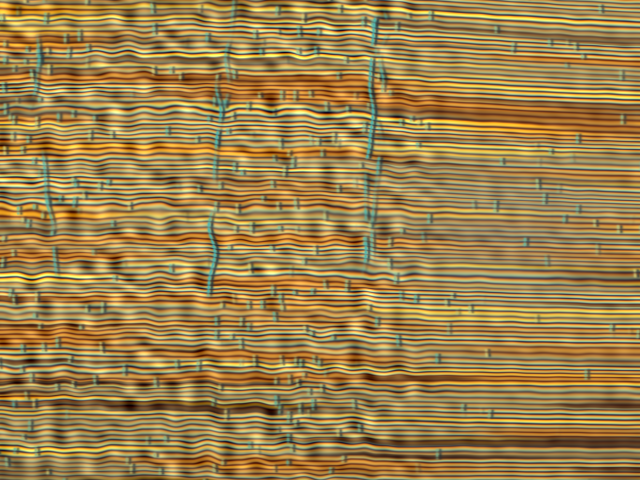
Write a Shadertoy shader that draws this texture.

```glsl
// Fine iridescent ridges running sideways, crossed by broken cyan fault lines.

float hash(vec2 p) {
    return fract(sin(dot(p, vec2(127.1, 311.7))) * 43758.5453);
}

float noise(vec2 p) {
    vec2 i = floor(p), f = fract(p);
    f = f * f * (3.0 - 2.0 * f);
    return mix(mix(hash(i), hash(i + vec2(1, 0)), f.x),
               mix(hash(i + vec2(0, 1)), hash(i + vec2(1, 1)), f.x), f.y);
}

float bell(float x) {
    return exp(-x * x);
}

// Bright stroke with a dark shadow on its right side
vec3 stroke(vec3 col, float d, float strength, vec3 tint) {
    col = mix(col, vec3(0.06, 0.17, 0.24), 0.75 * strength * bell((d - 0.0065) / 0.0038));
    return mix(col, tint, strength * bell(d / 0.0036));
}

// Jagged, leaning fault between two heights
vec3 fault(vec3 col, vec2 p, float x0, float lean, float low, float high, float power) {
    float jag = 0.022 * (noise(vec2(p.y * 17.0, x0 * 90.0)) - 0.5);
    float d = p.x - x0 - lean * (p.y - 0.5) - jag;
    float extent = smoothstep(low - 0.02, low + 0.02, p.y) * smoothstep(high + 0.02, high - 0.02, p.y);
    float broken = smoothstep(0.15, 0.6, noise(vec2(p.y * 38.0, x0 * 50.0)));
    return stroke(col, d, power * extent * broken, vec3(0.30, 0.70, 0.68));
}

void mainImage(out vec4 fragColor, in vec2 fragCoord) {
    vec2 p = fragCoord / iResolution.y;
    float rough = 1.0 - 0.75 * smoothstep(0.76, 0.98, p.x);

    // Ridge coordinate: sagging to the upper right, wavy on the left
    float q = p.y + 0.045 * p.y * smoothstep(0.5, 1.5, p.x);
    float v = 93.0 * q + 1.3 * noise(vec2(p.x * 0.7, q * 24.0));
    v += rough * 0.75 * (noise(vec2(p.x * 30.0, q * 26.0)) - 0.5);
    v += 0.35 * smoothstep(0.755, 0.785, p.x) + 0.3 * smoothstep(0.43, 0.46, p.x);

    // Ridge light: yellow crests, slate troughs, sage and rust flanks
    float phase = 6.2832 * v;
    float crest = sin(phase + 0.4 * cos(phase));
    float flank = cos(phase);
    float calm = bell((p.x - 1.07) / 0.24) * bell((p.y - 0.52) / 0.16);
    float amp = mix(0.5, 1.65, noise(vec2(p.x * 1.6, v * 0.8))) * (1.0 - 0.4 * calm);
    vec3 col = vec3(0.58, 0.50, 0.335);
    col = mix(col, vec3(0.52, 0.47, 0.38), 0.7 * calm);
    col += amp * crest * vec3(0.20, 0.18, 0.05);
    col += amp * flank * vec3(-0.09, 0.07, 0.13);

    // Long warm and dark streaks
    float warm = smoothstep(0.56, 0.85, noise(vec2(p.x * 1.7 + 3.0, v * 0.48)));
    warm *= 1.0 - 0.7 * calm;
    vec3 rust = vec3(0.66, 0.36, 0.10) + crest * vec3(0.18, 0.16, 0.04);
    col = mix(col, rust, 0.75 * warm);
    float dark = smoothstep(0.62, 0.9, noise(vec2(p.x * 2.3 + 17.0, v * 0.85 + 5.0)));
    dark *= mix(0.75, 0.4, smoothstep(0.1, 0.6, p.y)) * (1.0 - 0.6 * calm);
    col = mix(col, vec3(0.25, 0.12, 0.07), dark);
    float gold = smoothstep(0.62, 0.9, noise(vec2(p.x * 2.0 + 41.0, v * 0.9 + 9.0)));
    col += gold * (0.5 + 0.5 * crest) * vec3(0.20, 0.16, -0.06);

    // Beads along the ridges, lit from one side
    vec2 bead = vec2(p.x * 34.0, v * 0.55);
    float relief = noise(bead) - noise(bead + vec2(0.6, 0.25));
    col += 0.36 * rough * relief * vec3(1.0, 0.95, 0.65);

    // Scattered short ticks, gathered in a few columns
    float columns = 0.07 + 0.25 * bell((p.x - 0.06) / 0.09) + 0.16 * bell((p.x - 0.47) / 0.05)
                  + 0.28 * bell((p.x - 0.61) / 0.06) + 0.10 * bell((p.x - 0.75) / 0.06);
    columns *= mix(0.45, 1.0, rough);
    for (float k = 0.0; k < 3.0; k++) {
        vec2 g = p / vec2(0.042, 0.046) + k * vec2(7.37, 3.61);
        vec2 id = floor(g);
        vec2 d = (fract(g) - 0.5) * vec2(0.042, 0.046);
        d.x -= 0.016 * (hash(id + 3.1) - 0.5) + 0.2 * d.y * (hash(id + 8.7) - 0.5);
        d.y -= 0.014 * (hash(id + 5.3) - 0.5);
        float on = smoothstep(-0.03, 0.03, columns - hash(id + 1.9));
        float size = mix(0.006, 0.013, hash(id + 6.2));
        float power = on * smoothstep(size + 0.003, size - 0.004, abs(d.y));
        vec3 tint = mix(vec3(0.36, 0.72, 0.65), vec3(0.82, 0.80, 0.48), hash(id + 4.4));
        col = stroke(col, d.x, power * (0.55 + 0.2 * crest), tint);
    }

    // Main faults
    float glint = 0.78 + 0.2 * crest;
    col = fault(col, p, 0.441, 0.057, 0.38, 0.82, glint);
    col = fault(col, p, 0.457, 0.040, 0.76, 1.05, 0.55 * glint);
    col = fault(col, p, 0.762, 0.045, 0.44, 1.05, glint);
    col = fault(col, p, 0.779, 0.040, 0.46, 0.97, 0.75 * glint);
    col = fault(col, p, 0.108, -0.090, 0.43, 0.68, 0.75 * glint);
    col = fault(col, p, 0.055, 0.040, 0.78, 0.92, 0.7 * glint);

    col *= mix(0.93, 1.03, smoothstep(0.0, 0.45, p.y));
    fragColor = vec4(clamp(col, 0.0, 1.0), 1.0);
}
```
